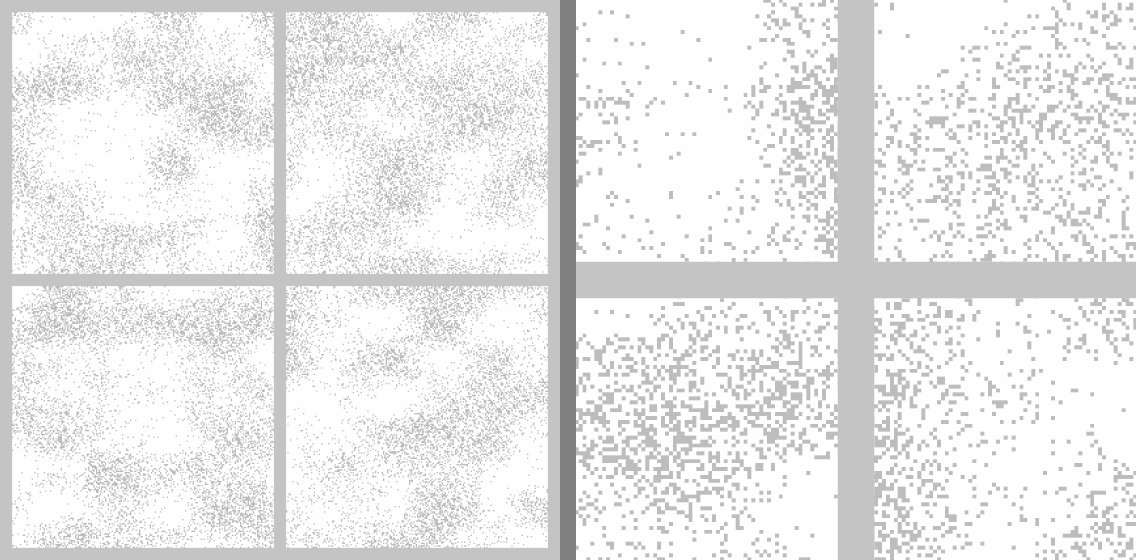
Left, the full canvas; right, a detail of the centre.
This pattern is drawn by a WebGL 2 fragment shader. Its source:

```glsl
#version 300 es
precision highp float;
// Two by two pale square tiles with cloudy grey speckles, set in grey grout.

uniform vec2 u_resolution;
out vec4 outColor;

const vec3 GROUT_COLOR = vec3(0.768);
const vec3 TILE_COLOR = vec3(0.995);
const vec3 SPECK_COLOR = vec3(0.74);
const float TILES = 2.0;          // repeats across and down
const float GROUT_WIDTH = 0.0217; // share of the canvas width
const float SPECKS = 200.0;       // speck cells along one tile side
const int SAMPLES = 3;            // samples per pixel side

float hash(vec2 p) {
  return fract(sin(dot(p, vec2(12.9898, 78.233))) * 43758.5453);
}

float valueNoise(vec2 p) {
  vec2 i = floor(p);
  vec2 f = fract(p);
  f = f * f * (3.0 - 2.0 * f);
  float bottom = mix(hash(i), hash(i + vec2(1.0, 0.0)), f.x);
  float top = mix(hash(i + vec2(0.0, 1.0)), hash(i + vec2(1.0, 1.0)), f.x);
  return mix(bottom, top, f.y);
}

float fbm(vec2 p) {
  float sum = 0.0;
  float amplitude = 0.5;
  for (int i = 0; i < 4; i++) {
    sum += amplitude * valueNoise(p);
    p = p * 2.03 + vec2(17.3, 9.1);
    amplitude *= 0.5;
  }
  return sum / 0.9375;
}

// 1 inside a speck, 0 outside; place runs from 0 to 1 over the tile
float speck(vec2 place, vec2 tileId) {
  vec2 cell = floor(place * SPECKS);
  vec2 seed = tileId * vec2(37.0, 53.0) + 11.0;
  float cloud = fbm(cell / SPECKS * vec2(5.0, 7.0) + seed);
  float density = 0.44 * smoothstep(0.26, 0.82, cloud);
  return step(hash(cell + seed * 7.31), density);
}

// Coverage of a centred square with a one pixel soft edge
float squareMask(vec2 p, float halfSide, float pixel) {
  float d = max(abs(p.x), abs(p.y)) - halfSide;
  return clamp(0.5 - d / pixel, 0.0, 1.0);
}

void main() {
  float pixel = 1.0 / min(u_resolution.x, u_resolution.y);
  vec2 uv = gl_FragCoord.xy / u_resolution;
  float period = (1.0 - GROUT_WIDTH) / TILES;
  float halfSide = 0.5 * (period - GROUT_WIDTH);

  // Tile grid
  vec2 grid = (uv - 0.5 * GROUT_WIDTH) / period;
  vec2 tileId = floor(grid);
  vec2 local = (fract(grid) - 0.5) * period;

  // Speckles, averaged over the pixel
  float cover = 0.0;
  for (int y = 0; y < SAMPLES; y++) {
    for (int x = 0; x < SAMPLES; x++) {
      vec2 jitter = (vec2(x, y) + 0.5) / float(SAMPLES) - 0.5;
      vec2 place = (local + jitter * pixel) / (2.0 * halfSide) + 0.5;
      cover += speck(place, tileId);
    }
  }
  cover /= float(SAMPLES * SAMPLES);

  // Tile over grout
  vec3 tile = mix(TILE_COLOR, SPECK_COLOR, cover);
  float mask = squareMask(local, halfSide, pixel);
  outColor = vec4(mix(GROUT_COLOR, tile, mask), 1.0);
}
```
